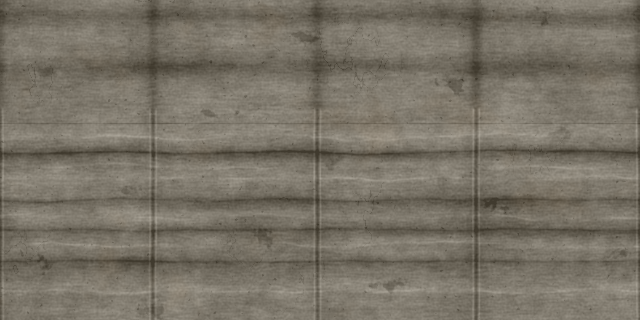
This texture is drawn by a Shadertoy shader. Its source:

```glsl
// Weathered concrete wall: four cast panels split by vertical seams, with
// soft dark bands above and softly shaded, slightly wavy ledges below.
// Gradient noise supplies mottling, brushed grain, stains and hairline cracks.

vec2 hash2(vec2 p) {
    vec3 q = fract(p.xyx * vec3(0.1031, 0.1030, 0.0973));
    q += dot(q, q.yzx + 33.33);
    return fract((q.xx + q.yz) * q.zy);
}

// Gradient noise, roughly -0.7 to 0.7
float noise(vec2 p) {
    vec2 i = floor(p), f = fract(p);
    vec2 u = f * f * f * (f * (f * 6.0 - 15.0) + 10.0);
    vec2 e = vec2(1.0, 0.0);
    float a = dot(hash2(i) * 2.0 - 1.0, f);
    float b = dot(hash2(i + e) * 2.0 - 1.0, f - e);
    float c = dot(hash2(i + e.yx) * 2.0 - 1.0, f - e.yx);
    float d = dot(hash2(i + 1.0) * 2.0 - 1.0, f - 1.0);
    return mix(mix(a, b, u.x), mix(c, d, u.x), u.y);
}

float fbm(vec2 p) {
    float sum = 0.0, amp = 1.0;
    for (int i = 0; i < 5; i++) {
        sum += amp * noise(p);
        p = mat2(1.6, 1.2, -1.2, 1.6) * p + 7.3;
        amp *= 0.55;
    }
    return sum;
}

float bell(float d, float width) {
    return exp(-d * d / (width * width));
}

// Broad dirt bands, the casting joint and the ledges
float ledges(vec2 p) {
    float tone = 0.0;
    float patchy = 0.95 + 0.6 * fbm(p * vec2(3.0, 8.0));
    for (int i = 0; i < 2; i++) {
        float d = p.y - 0.95 + 0.16 * float(i) + 0.012 * noise(vec2(p.x * 4.0, float(i) + 0.4));
        tone -= 0.12 * patchy * bell(d, 0.032);
    }
    tone -= 0.09 * bell(p.y - 0.614, 0.0024) * (0.8 + noise(p * 12.0));

    float ledgeY[4] = float[4](0.523, 0.375, 0.281, 0.185);
    for (int i = 0; i < 4; i++) {
        float wave = 0.014 * noise(vec2(p.x * 4.0, float(i) * 9.7 + 0.4));
        float d = p.y - ledgeY[i] - wave;
        float shade = d > 0.0 ? exp(-d / 0.014) : exp(d / 0.036);
        float strength = i == 0 ? 1.2 : 0.95;
        float creased = 0.7 + noise(vec2(p.x * 8.0, float(i) + 0.6));
        tone -= strength * (0.145 * shade * patchy + 0.055 * creased * bell(d, 0.004));
    }

    // Pale mineral lines drifting between the ledges
    float mineralY[6] = float[6](0.57, 0.48, 0.44, 0.32, 0.235, 0.09);
    for (int i = 0; i < 6; i++) {
        float row = float(i) * 5.3 + 0.5;
        float d = p.y - mineralY[i] - 0.025 * noise(vec2(p.x * 4.0, row))
                - 0.006 * noise(vec2(p.x * 19.0, row));
        float broken = smoothstep(-0.3, 0.25, noise(vec2(p.x * 6.0, row + 40.0)));
        tone += broken * 0.065 * bell(d, 0.0038) + 0.045 * bell(d - 0.01, 0.02);
    }
    return tone;
}

// Vertical seams: sooty above, grooved with pale lips below
float seams(vec2 p) {
    float tone = 0.0;
    float grooved = smoothstep(0.668, 0.655, p.y);
    for (int i = 0; i < 5; i++) {
        float d = p.x - 0.5 * float(i) + (i == 1 ? 0.022 : 0.004 * float(i % 4));
        d += 0.002 * noise(vec2(p.y * 9.0, float(i) + 0.4));
        float worn = 0.9 + 0.8 * noise(vec2(p.y * 14.0, float(i) * 3.7));
        float soot = 0.085 * bell(d, 0.017) + 0.03 * bell(d, 0.05);
        float groove = 0.1 * bell(d, 0.005) + 0.035 * bell(d, 0.035);
        tone -= mix(soot, groove, grooved);
        tone += 0.085 * grooved * worn * bell(abs(d) - 0.0095, 0.0032);
    }
    return tone;
}

// Eroded dark blotches, spread with a golden-ratio sequence
float stains(vec2 p) {
    float cover = 0.0, ragged = fbm(p * 15.0) + 0.5 * noise(p * 70.0);
    for (int i = 0; i < 14; i++) {
        float k = float(i);
        vec2 h = hash2(vec2(k + 3.0, 17.0));
        vec2 center = vec2((k + h.x) / 7.0, fract(k * 0.618 + 0.17));
        vec2 size = mix(vec2(0.045, 0.065), vec2(0.13, 0.03), h.y);
        float inside = 0.4 - length((p - center) / size) + 1.2 * ragged;
        cover = max(cover, smoothstep(0.0, 0.5, inside) * (0.45 + 0.55 * h.x));
    }
    return cover;
}

void mainImage(out vec4 fragColor, in vec2 fragCoord) {
    vec2 p = fragCoord / iResolution.xy * vec2(2.0, 1.0);

    // Mottled surface with fine horizontal brushing
    float tone = 0.511 + 0.08 * fbm(p * vec2(3.0, 4.5)) + 0.05 * fbm(p * 20.0);
    tone += 0.05 * noise(p * vec2(4.0, 50.0)) + 0.065 * noise(p * vec2(30.0, 130.0));
    tone += 0.065 * noise(p * 120.0) + ledges(p) + seams(p);

    // Stains, pits and sparse hairline cracks
    tone -= 0.12 * stains(p);
    tone -= 0.09 * smoothstep(0.35, 0.55, noise(p * 75.0 + 5.0));
    float crack = smoothstep(0.022, 0.0, abs(fbm(p * vec2(7.0, 4.0) + 31.0)));
    tone -= 0.08 * crack * smoothstep(0.12, 0.35, noise(p * 3.0 + 11.0));

    // Warm grey, with a few faint rusty patches
    tone = max(tone, 0.25);
    vec3 color = vec3(tone) - vec3(0.0, 0.023, 0.07);
    color += vec3(0.01, 0.0, -0.01) * smoothstep(0.15, 0.6, fbm(p * 4.0 + 60.0));
    fragColor = vec4(clamp(color, 0.0, 1.0), 1.0);
}
```
